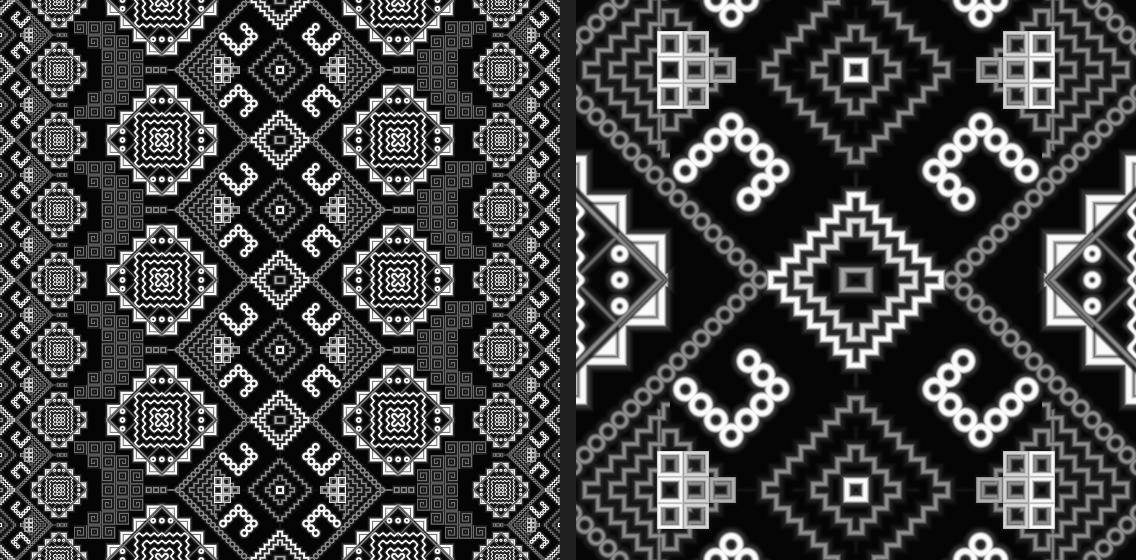
Left, the full canvas; right, a detail of the centre.
Reproduce this pattern procedurally as a WebGL 1 fragment shader.

```glsl
precision highp float;
uniform vec2 u_resolution;

const float SPAN = 768.0;      // design units across the canvas
const float HALF_ROW = 96.0;   // half of one vertical repeat
const float TILE = 19.2;
const float GREY = 0.56;

float fill(float d, float soft) {
  return 1.0 - smoothstep(-0.5 * soft, 0.5 * soft, d);
}

// Soft line with a dim halo
float stroke(float d, float width, float soft) {
  float edge = abs(d) - 0.5 * width;
  float halo = 0.24 * fill(edge - 0.8 * soft, 1.8 * soft);
  return max(halo, fill(edge - 0.15 * soft, soft));
}

float boxNorm(vec2 p) {
  return max(abs(p.x), abs(p.y));
}

float foldRow(float y) {
  return HALF_ROW - abs(mod(y, 2.0 * HALF_ROW) - HALF_ROW);
}

// Staircase edge: sum and difference of the folded coordinates
float stairs(float u, float v, float radius, float stepSize, float phase) {
  float zigzag = abs(mod(v - phase, 2.0 * stepSize) - stepSize) - 0.5 * stepSize;
  return 0.5 * (u - radius - zigzag);
}

float stepDiamond(vec2 p, float count, float stepSize) {
  p = abs(p);
  float radius = (count + 0.5) * stepSize;
  return stairs(p.x + p.y, p.x - p.y, radius, stepSize, radius - 0.5 * stepSize);
}

// Rings threaded on a segment
float beads(vec2 p, vec2 a, vec2 b, float count, float radius) {
  vec2 ab = b - a;
  float t = dot(p - a, ab) / dot(ab, ab);
  t = clamp(floor(t * count + 0.5) / count, 0.0, 1.0);
  return length(p - a - ab * t) - radius;
}

float medallion(vec2 p, float soft) {
  p = abs(p);
  float a = max(p.x, p.y), b = min(p.x, p.y);
  float u = a + b, v = a - b;
  // Toothed rim
  float edge = stairs(u, v, 87.0, 18.0, 18.0);
  float tooth = max(max(edge, a - 76.0), (76.5 - u) * 0.707);
  float rim = max(fill(tooth, soft), 0.24 * fill(tooth - 0.8 * soft, 1.8 * soft));
  rim *= 1.0 - 0.7 * fill(abs(edge + 4.0) - 0.5, soft);
  float ink = max(rim, GREY * stroke((u - 72.5) * 0.707, 1.6, soft));
  // Three rings framed in each corner
  float slot = 12.0 * min(floor(b / 12.0 + 0.5), 1.0);
  ink = max(ink, stroke(length(vec2(a - 54.0, b - slot)) - 2.6, 2.4, soft));
  ink = max(ink, 0.8 * GREY * stroke((abs(a - 54.0) + b - 21.0) * 0.707, 1.2, soft));
  // Rippled squares around a rounded cross
  float ripple = 1.6 * cos(b * 6.28318 / 10.4);
  for (int i = 0; i < 3; i++) {
    float ring = a - 14.2 - 10.4 * float(i) - ripple;
    ink = max(ink, stroke(ring, 2.4, soft));
  }
  float along = clamp(0.5 * u, 0.0, 5.4);
  return max(ink, stroke(length(vec2(a, b) - along) - 2.9, 2.2, soft));
}

float hook(vec2 p, float soft) {
  float d = beads(p, vec2(78.0, 50.0), vec2(57.0, 71.0), 3.0, 4.0);
  float ink = stroke(d, 2.7, soft);
  d = beads(p, vec2(57.0, 71.0), vec2(36.0, 50.0), 3.0, 4.0);
  ink = max(ink, stroke(d, 2.7, soft));
  d = beads(p, vec2(36.0, 50.0), vec2(49.0, 37.0), 2.0, 4.0);
  return max(ink, stroke(d, 2.7, soft));
}

float chevrons(vec2 p, float soft) {
  vec2 q = p - vec2(85.0, HALF_ROW);
  float ink = 0.0;
  for (int i = 0; i < 3; i++) {
    float ring = stepDiamond(q, 2.0 + 2.0 * float(i), 6.0);
    float side = i == 2 ? step(0.0, q.x) : 1.0;
    ink = max(ink, GREY * side * stroke(ring, 1.6, soft));
  }
  float post = max(abs(q.x - 5.0), abs(q.y) - 36.0);
  ink = max(ink, GREY * fill(post - 0.8, soft));
  // White lattice facing the axis
  vec2 cell = floor(vec2(-q.x, abs(q.y)) / 12.0 + 0.5);
  float inside = step(0.0, cell.x) * step(cell.x, 2.0) * step(cell.y, cell.x > 1.0 ? 0.0 : 1.0);
  float box = boxNorm(vec2(-q.x, abs(q.y)) - cell * 12.0) - 5.0;
  return max(ink, inside * (1.0 - 0.15 * cell.x) * stroke(box, 1.8, soft));
}

float column(vec2 p, float soft) {
  vec2 far = p - vec2(0.0, HALF_ROW);
  // Diamonds on the axis
  float ink = stroke(stepDiamond(p, 6.0, 6.0), 2.4, soft);
  ink = max(ink, 0.9 * stroke(stepDiamond(p, 4.0, 6.0), 2.2, soft));
  ink = max(ink, 0.65 * stroke(boxNorm(p * vec2(0.75, 1.0)) - 4.5, 2.0, soft));
  ink = max(ink, GREY * stroke(stepDiamond(far, 7.0, 5.6), 1.8, soft));
  ink = max(ink, GREY * stroke(stepDiamond(far, 3.0, 5.6), 1.8, soft));
  ink = max(ink, stroke(boxNorm(far) - 4.2, 2.4, soft));
  // Chain and small linked boxes
  float chain = beads(p, vec2(44.0, 0.0), vec2(140.0, 96.0), 18.0, 3.2);
  ink = max(ink, GREY * stroke(chain, 1.6, soft));
  float link = clamp(floor((p.x - 170.0) / 10.0 + 0.5), -1.0, 1.0);
  ink = max(ink, GREY * stroke(boxNorm(far - vec2(170.0 + 10.0 * link, 0.0)) - 3.2, 1.6, soft));
  ink = max(ink, GREY * fill(boxNorm(vec2((far.x - 147.0) * 0.15, far.y)) - 1.1, soft));
  ink = max(ink, max(hook(p, soft), chevrons(p, soft)));
  return max(ink, medallion(p - vec2(162.0, 0.0), soft));
}

// Stepped band of square spirals
float meander(vec2 p, float soft) {
  float row = floor((HALF_ROW - p.y) / TILE + 0.5);
  vec2 q = vec2(p.x - 216.0 - TILE * max(row - 1.0, 0.0), HALF_ROW - p.y - row * TILE);
  float col = floor(q.x / TILE + 0.5);
  q.x -= col * TILE;
  float spiral = abs(col) * step(q.y, 0.0);
  q.x = q.x * (col < 0.0 ? -1.0 : 1.0) - 2.1 * spiral;
  float turn = boxNorm(q) / 4.2 + 0.5 * spiral;
  float line = (abs(fract(turn) - 0.5) - 0.5) * 4.2;
  return step(row, 3.0) * step(abs(col), 1.0) * stroke(line, 1.1, soft);
}

void main() {
  vec2 p = gl_FragCoord.xy / u_resolution * SPAN;
  float axis = abs(p.x - 0.5 * SPAN);
  vec2 large = vec2(axis, foldRow(p.y));
  vec2 small = vec2(SPAN - 2.0 * axis, foldRow(2.0 * p.y));
  float ink = max(column(large, 2.3), column(small, 4.0));
  ink = max(ink, 0.46 * meander(large, 2.2));
  gl_FragColor = vec4(vec3(mix(0.02, 0.98, ink)), 1.0);
}
```
